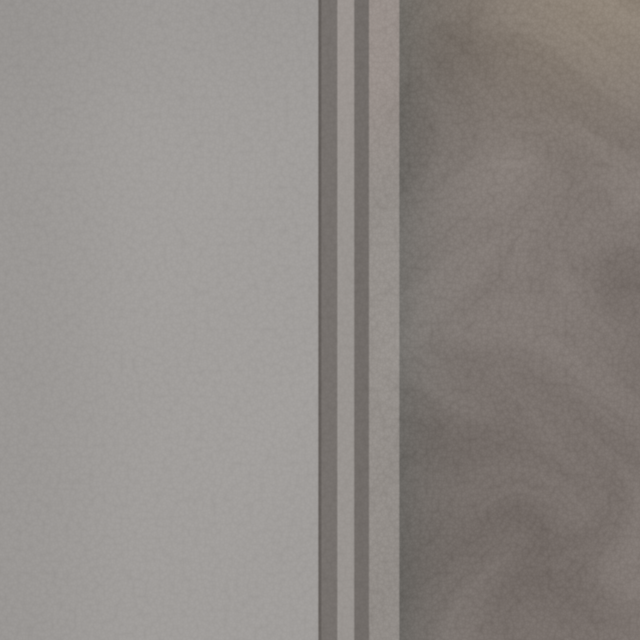
This texture is drawn by a Shadertoy shader. Its source:

```glsl
// Smooth pale panel beside a stepped vertical moulding and a mottled dark wall.
// Soft vertical edges stack the flat tones, warped layered sines stain the wall,
// and two scales of cellular noise give every surface a fine plaster grain.

const vec3 PANEL_COLOR  = vec3(0.622, 0.610, 0.600);
const vec3 GROOVE_COLOR = vec3(0.442, 0.422, 0.408);
const vec3 RIDGE_COLOR  = vec3(0.600, 0.582, 0.567);
const vec3 TRIM_COLOR   = vec3(0.572, 0.552, 0.535);
const vec3 WALL_COLOR   = vec3(0.482, 0.450, 0.432);
const vec3 WARM_GLOW    = vec3(0.070, 0.060, 0.030);

// Left edges of the vertical strips, from the panel rim to the wall
const float RIM_X     = 0.4975;
const float GROOVE_X  = 0.5020;
const float RIDGE_X   = 0.5270;
const float GROOVE2_X = 0.5535;
const float TRIM_X    = 0.5765;
const float WALL_X    = 0.6240;

const float EDGE_SOFTNESS = 0.0022;
const float GRAIN_SCALE   = 105.0;
const float GRAIN_AMOUNT  = 0.030;
const float STAIN_AMOUNT  = 0.050;

vec2 hash2(vec2 p) {
    vec3 q = fract(vec3(p.xyx) * vec3(0.1031, 0.1030, 0.0973));
    q += dot(q, q.yzx + 33.33);
    return fract((q.xx + q.yz) * q.zy);
}

// Distance to the nearest scattered cell centre
float cellular(vec2 p) {
    vec2 cell = floor(p);
    vec2 local = fract(p);
    float nearest = 2.0;
    for (int y = -1; y <= 1; y++)
        for (int x = -1; x <= 1; x++) {
            vec2 offset = vec2(x, y);
            vec2 d = offset + hash2(cell + offset) - local;
            nearest = min(nearest, dot(d, d));
        }
    return sqrt(nearest);
}

// Rotated, self-warping sine layers, roughly -1 to 1
float layeredSines(vec2 p) {
    float sum = 0.0;
    float amplitude = 0.5;
    mat2 turn = mat2(0.8, 0.6, -0.6, 0.8);
    for (int i = 0; i < 6; i++) {
        p += 0.7 * sin(p.yx * 1.3 + float(i) * 1.7);
        sum += amplitude * sin(p.x) * cos(p.y);
        p = turn * p * 1.85 + 2.3;
        amplitude *= 0.62;
    }
    return sum;
}

float stepAt(float edge, float x) {
    return smoothstep(edge - EDGE_SOFTNESS, edge + EDGE_SOFTNESS, x);
}

float glow(vec2 p, vec2 center, vec2 radius) {
    vec2 d = (p - center) / radius;
    return exp(-dot(d, d));
}

vec3 panel(vec2 uv) {
    float light = -0.022 * smoothstep(0.25, 0.0, uv.x);
    light += 0.012 * glow(uv, vec2(0.36, 0.48), vec2(0.20, 0.45));
    light -= 0.014 * smoothstep(0.75, 1.0, uv.y);
    return PANEL_COLOR + light + 0.005 * layeredSines(uv * 6.0);
}

vec3 wall(vec2 uv, float stain) {
    vec3 color = WALL_COLOR + STAIN_AMOUNT * stain;
    color += WARM_GLOW * glow(uv, vec2(0.96, 1.02), vec2(0.27, 0.20));
    color += 0.025 * glow(uv, vec2(0.85, 0.55), vec2(0.17, 0.22));
    color -= 0.022 * glow(uv, vec2(0.86, 0.10), vec2(0.20, 0.16));
    // Cool shade gathered beside the moulding
    float shade = exp(-max(uv.x - WALL_X, 0.0) / 0.055);
    return color - shade * vec3(0.068, 0.046, 0.043);
}

void mainImage(out vec4 fragColor, in vec2 fragCoord) {
    vec2 uv = fragCoord / iResolution.xy;
    float x = uv.x;
    float stain = layeredSines(uv * 9.0 + 1.4);

    // Strips laid over one another from left to right
    float warmth = smoothstep(0.65, 0.90, uv.y);
    vec3 tint = warmth * vec3(0.022, 0.008, 0.006);
    vec3 color = panel(uv);
    color = mix(color, GROOVE_COLOR - 0.06, stepAt(RIM_X, x));
    color = mix(color, GROOVE_COLOR + 0.018, stepAt(GROOVE_X, x));
    color = mix(color, RIDGE_COLOR + 0.5 * tint, stepAt(RIDGE_X, x));
    color = mix(color, GROOVE_COLOR, stepAt(GROOVE2_X, x));
    color = mix(color, TRIM_COLOR + tint + 0.025 * stain, stepAt(TRIM_X, x));
    color = mix(color, wall(uv, stain), stepAt(WALL_X, x));

    // Plaster grain, rougher on the trim and wall
    float grain = cellular(uv * GRAIN_SCALE) - 0.5;
    grain += 0.8 * (cellular(uv * GRAIN_SCALE * 2.1 + 17.0) - 0.5);
    float roughness = mix(0.75, 1.15, stepAt(TRIM_X, x));
    color -= grain * GRAIN_AMOUNT * roughness;

    fragColor = vec4(clamp(color, 0.0, 1.0), 1.0);
}
```
